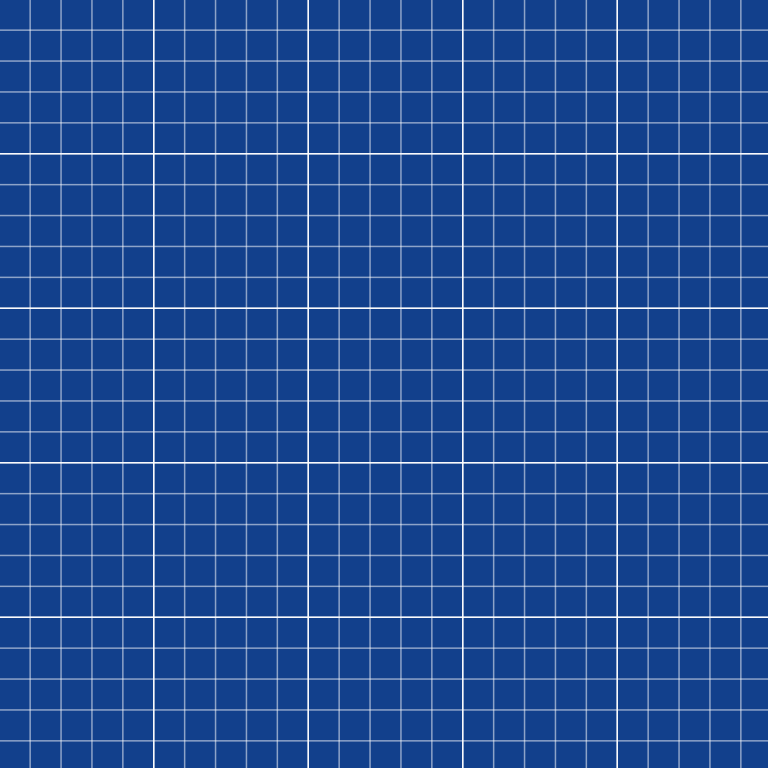
Write a WebGL 1 fragment shader that draws this pattern.

```glsl
precision highp float;
// Drafting grid: thin translucent minor lines under bright major lines on flat blue.
// Each line family is a periodic stripe, smoothed by its exact coverage of a pixel,
// and the families are laid over the paper one after another.

#define MAJOR_PERIOD (103.0 / 512.0)   // canvas heights between major lines
#define MINOR_PER_MAJOR 5.0            // minor cells in each major cell
#define LINE_WIDTH (1.0 / 512.0)       // both kinds of line, in canvas heights
#define MINOR_OPACITY 0.52
#define MAJOR_OPACITY 0.95
#define PAPER_COLOR vec3(0.07, 0.25, 0.55)
#define LINE_COLOR vec3(1.0)

uniform vec2 u_resolution;

// Total line width crossed from 0 to x, with a line closing every period.
vec2 lineIntegral(vec2 x, float period) {
  vec2 cell = floor(x / period);
  vec2 inLine = x - cell * period - (period - LINE_WIDTH);
  return cell * LINE_WIDTH + max(inLine, 0.0);
}

// Share of the pixel covered by vertical (x) and horizontal (y) lines.
vec2 lineCoverage(vec2 p, float period, float pixel) {
  vec2 before = lineIntegral(p - 0.5 * pixel, period);
  vec2 after = lineIntegral(p + 0.5 * pixel, period);
  return clamp((after - before) / pixel, 0.0, 1.0);
}

// Lay both directions of one line family over the colour below.
vec3 drawGrid(vec3 below, vec2 p, float period, float opacity, float pixel) {
  vec2 alpha = opacity * lineCoverage(p, period, pixel);
  vec3 color = mix(below, LINE_COLOR, alpha.x);
  return mix(color, LINE_COLOR, alpha.y);
}

void main() {
  // Canvas units, measured from the top left corner.
  float pixel = 1.0 / u_resolution.y;
  vec2 p = vec2(gl_FragCoord.x, u_resolution.y - gl_FragCoord.y) * pixel;

  vec3 color = PAPER_COLOR;
  color = drawGrid(color, p, MAJOR_PERIOD / MINOR_PER_MAJOR, MINOR_OPACITY, pixel);
  color = drawGrid(color, p, MAJOR_PERIOD, MAJOR_OPACITY, pixel);
  gl_FragColor = vec4(color, 1.0);
}
```
